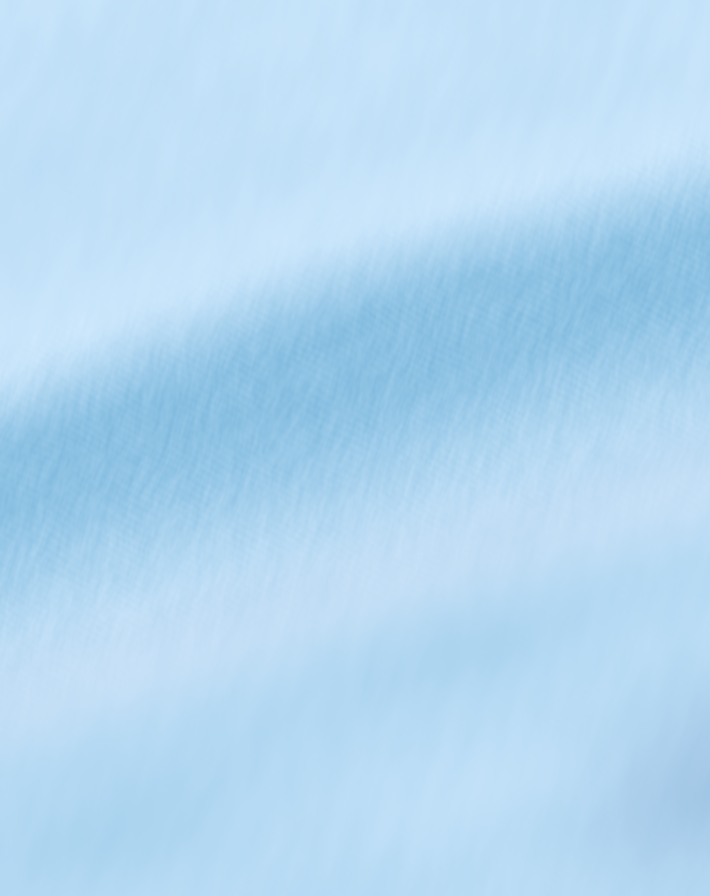
A WebGL 1 fragment shader for this texture:

```glsl
precision highp float;

uniform vec2 u_resolution;

// Cloth colours
const vec3 LIT_CLOTH = vec3(0.785, 0.897, 0.982);
const vec3 SHADED_CLOTH = vec3(0.535, 0.750, 0.884);
const vec3 GREY_TINT = vec3(0.005, -0.025, -0.020);

// Fold layout, in canvas heights
const float FOLD_SLOPE = 0.32;
const float FOLD_BULGE = 0.025;
const float FOLD_SPAN = 0.79;
const float FOLD_TOP = 0.595;
const float FOLD_CORE_TOP = 0.475;
const float FOLD_CORE_BOTTOM = 0.445;
const float FOLD_BOTTOM = 0.255;
const float FOLD_SHADE = 0.86;
const float UPPER_SHADE = 0.07;
const float LOWER_SHADE = 0.24;

// Weave
const vec2 GRAIN_DIRECTION = vec2(0.29, 0.957);
const vec2 CREPE_SIZE = vec2(0.0075, 0.040);
const vec2 FIBRE_SIZE = vec2(0.0042, 0.012);
const vec2 SOFT_SIZE = vec2(0.022, 0.075);
const vec2 TWILL_DIRECTION = vec2(0.50, 0.866);
const float TWILL_PERIOD = 0.0078;
const float CREPE_AMOUNT = 0.19;
const float FIBRE_AMOUNT = 0.13;
const float SOFT_AMOUNT = 0.07;
const float TWILL_AMOUNT = 0.035;
const float CLOUD_AMOUNT = 0.08;
const float TAU = 6.2831853;

vec2 gradientAt(vec2 cell) {
  float h = fract(sin(dot(cell, vec2(127.1, 311.7))) * 43758.55);
  return vec2(cos(h * TAU), sin(h * TAU));
}

float gradientNoise(vec2 p) {
  vec2 cell = floor(p);
  vec2 f = p - cell;
  vec2 w = f * f * f * (f * (f * 6.0 - 15.0) + 10.0);
  float a = dot(gradientAt(cell), f);
  float b = dot(gradientAt(cell + vec2(1.0, 0.0)), f - vec2(1.0, 0.0));
  float c = dot(gradientAt(cell + vec2(0.0, 1.0)), f - vec2(0.0, 1.0));
  float d = dot(gradientAt(cell + vec2(1.0, 1.0)), f - vec2(1.0, 1.0));
  return mix(mix(a, b, w.x), mix(c, d, w.x), w.y);
}

float bell(float x, float width) {
  float t = x / width;
  return exp(-t * t);
}

// Soft oval tilted along the fold
float softPatch(vec2 p, vec2 center, vec2 radii) {
  vec2 d = p - center;
  d.y -= FOLD_SLOPE * d.x;
  return bell(length(d / radii), 1.0);
}

// Broad light and shade: 0 is lit, 1 is the heart of the fold
float foldShade(vec2 p, float across) {
  float bulge = FOLD_BULGE * sin(p.x / FOLD_SPAN * TAU * 0.5);
  float below = 1.0 - smoothstep(FOLD_CORE_TOP, FOLD_TOP, across - bulge);
  float above = smoothstep(FOLD_BOTTOM, FOLD_CORE_BOTTOM, across);
  float shade = mix(LOWER_SHADE, UPPER_SHADE, smoothstep(0.20, 0.45, across));
  shade += FOLD_SHADE * below * above;
  shade -= 0.06 * bell(across - bulge - 0.61, 0.045);
  shade -= 0.14 * bell(across - 0.205, 0.055);
  shade += 0.20 * softPatch(p, vec2(0.54, 0.28), vec2(0.17, 0.050));
  shade += 0.20 * softPatch(p, vec2(0.13, 0.09), vec2(0.18, 0.085));
  shade += 0.12 * softPatch(p, vec2(0.06, 0.83), vec2(0.18, 0.060));
  shade -= 0.08 * softPatch(p, vec2(0.55, 0.13), vec2(0.14, 0.060));
  return shade;
}

// Slanted crepe wrinkles, fibres and twill, blurred outside the focus
float weave(vec2 p, float focus) {
  vec2 bend = vec2(gradientNoise(p * 9.0), gradientNoise(p * 9.0 + 40.0));
  vec2 q = p + 0.008 * bend;
  vec2 thread = vec2(dot(q, vec2(GRAIN_DIRECTION.y, -GRAIN_DIRECTION.x)),
                     dot(q, GRAIN_DIRECTION));
  float crepe = gradientNoise(thread / CREPE_SIZE);
  float fibre = gradientNoise(thread / FIBRE_SIZE + 17.0);
  float soft = gradientNoise(thread / SOFT_SIZE + 71.0);
  float twill = sin(dot(q, TWILL_DIRECTION) * TAU / TWILL_PERIOD);
  twill *= 0.6 + gradientNoise(p * 24.0 + 5.0);
  float sharpPart = CREPE_AMOUNT * crepe + FIBRE_AMOUNT * fibre + TWILL_AMOUNT * twill;
  return sharpPart * focus + SOFT_AMOUNT * soft;
}

void main() {
  vec2 p = gl_FragCoord.xy / u_resolution.y;
  float across = p.y - FOLD_SLOPE * p.x;

  float focus = smoothstep(0.14, 0.40, across) * (1.0 - smoothstep(0.50, 0.66, across));
  focus = mix(0.10, 1.0, focus);

  float shade = foldShade(p, across) + weave(p, focus);
  shade += CLOUD_AMOUNT * gradientNoise(vec2(p.x * 4.0, across * 9.0) + 3.0);

  // Greyer shadow in the lower corner
  float corner = softPatch(p, vec2(0.80, 0.13), vec2(0.13, 0.10));
  shade += 0.36 * corner;

  vec3 color = mix(LIT_CLOTH, SHADED_CLOTH, clamp(shade, -0.12, 1.15));
  color += GREY_TINT * (corner + 0.4 * bell(across - 0.22, 0.07));
  gl_FragColor = vec4(color, 1.0);
}
```
